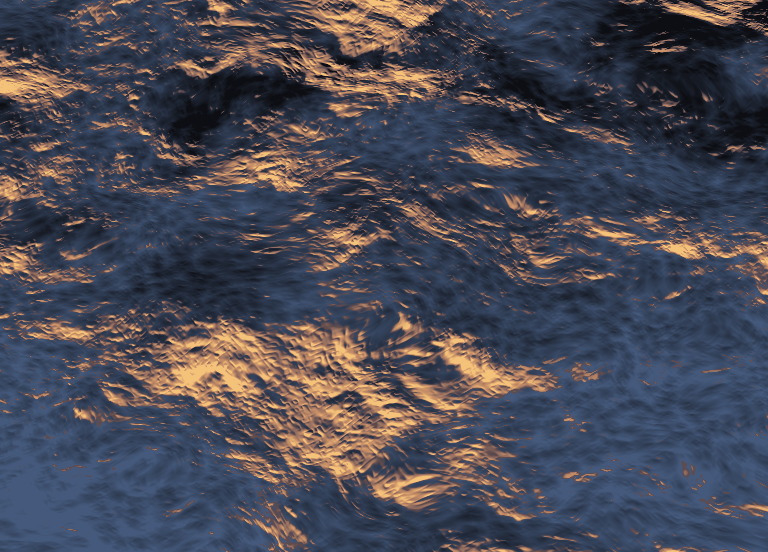
Reproduce this texture procedurally as a WebGL 1 fragment shader.

```glsl
precision highp float;
// Foaming sea seen from above, blue in shade, with crests lit gold by a low sun.
uniform vec2 u_resolution;

#define SWELL_SCALE 3.3      // swells per canvas height
#define FORESHORTEN 1.3      // vertical squeeze of the surface
#define WARP 0.42            // how far currents bend the swells
#define SLOPE_STEP 0.013     // distance used to measure slope
#define SLOPE_GAIN 0.84      // share of slope in the sunlight
#define PATCH_GAIN 0.76      // share of broad sunny patches
#define FROTH_SCALE 9.0      // foam cells per swell
#define FROTH_GAIN 0.45      // contrast of the foam lace
#define SUN_DIR vec2(0.25, 0.97)

const vec3 INK   = vec3(0.050, 0.055, 0.075);
const vec3 FOAM  = vec3(0.240, 0.312, 0.432);
const vec3 DUSK  = vec3(0.370, 0.290, 0.300);
const vec3 ROSE  = vec3(0.590, 0.440, 0.380);
const vec3 AMBER = vec3(0.770, 0.550, 0.400);
const vec3 GOLD  = vec3(0.960, 0.760, 0.480);
const mat2 TURN = mat2(1.76, 0.95, -0.95, 1.76); // rotate and double

float hash(vec2 p) {
  vec3 k = fract(vec3(p.xyx) * 0.1031);
  k += dot(k, k.yzx + 33.33);
  return fract((k.x + k.y) * k.z);
}

float noise(vec2 p) {
  vec2 i = floor(p), f = p - i;
  f = f * f * f * (f * (f * 6.0 - 15.0) + 10.0);
  return mix(mix(hash(i), hash(i + vec2(1.0, 0.0)), f.x),
             mix(hash(i + vec2(0.0, 1.0)), hash(i + 1.0), f.x), f.y);
}

// Layered noise, centred on zero with unit spread
float clouds(vec2 p) {
  float sum = 0.0, amp = 0.5;
  for (int i = 0; i < 5; i++) {
    sum += amp * (noise(p) - 0.5);
    p = TURN * p + 7.3;
    amp *= 0.5;
  }
  return sum / 0.124;
}

// Water height: softened ridges at every scale
float waves(vec2 p) {
  float sum = 0.0, amp = 0.5;
  for (int i = 0; i < 6; i++) {
    float n = 2.0 * noise(p) - 1.0;
    sum += amp * (1.0 - sqrt(n * n + 0.03));
    p = TURN * p + 3.7;
    amp *= 0.5;
  }
  return sum;
}

// Cellular noise: distance to the nearest bubble centre
float froth(vec2 p) {
  vec2 cell = floor(p), f = p - cell;
  float nearest = 2.0;
  for (int y = -1; y <= 1; y++) {
    for (int x = -1; x <= 1; x++) {
      vec2 o = vec2(float(x), float(y));
      vec2 id = cell + o;
      vec2 d = o + vec2(hash(id), hash(id + 19.7)) - f;
      nearest = min(nearest, dot(d, d));
    }
  }
  return sqrt(nearest);
}

void main() {
  vec2 uv = gl_FragCoord.xy / u_resolution;
  float aspect = u_resolution.x / u_resolution.y;

  // Surface coordinates, denser toward the far (upper) edge
  vec2 q = vec2((uv.x - 0.5) * aspect * (0.9 + 0.35 * uv.y),
                uv.y * (FORESHORTEN + 0.4 * uv.y)) * SWELL_SCALE + 40.0;
  vec2 bend = vec2(noise(q * 0.8 + 11.0), noise(q * 0.8 + 27.0)) - 0.5;
  bend += 0.4 * (vec2(noise(q * 2.3 + 5.0), noise(q * 2.3 + 63.0)) - 0.5);
  q += WARP * bend;

  // Relief and slope toward the sun
  float height = waves(q);
  float slope = (height - waves(q + SLOPE_STEP * SUN_DIR)) / SLOPE_STEP / 0.9;
  slope = clamp(slope, -2.5, 2.5);

  // Shaded foam, torn open over dark water toward the far edge
  float lace = froth(q * FROTH_SCALE + 1.5 * height) - 0.43;
  float depth = clouds(q * 0.9 + 71.0);
  float hole = smoothstep(0.3, 1.5, -depth) * smoothstep(0.3, 0.85, uv.y);
  float shade = 0.77 + 0.40 * (0.45 - uv.y) + 0.08 * depth - 0.35 * hole
              + 0.7 * (height - 0.56) + 0.10 * slope + FROTH_GAIN * lace;
  vec3 color = mix(INK, FOAM, clamp(shade, 0.0, 1.15));

  // Sunlight gathers in slanting patches and on slopes that face the sun
  vec2 drift = vec2(q.x * 0.75, q.y * 0.95 + q.x * 0.25);
  float lit = clouds(drift + 13.0);
  lit /= sqrt(1.0 + 0.2 * lit * lit);
  float glare = smoothstep(0.8, 1.0, uv.y) * smoothstep(0.38, 0.0, abs(uv.x - 0.46));
  float sun = SLOPE_GAIN * slope + PATCH_GAIN * lit + 0.2 * (uv.y - 0.5)
            + 0.6 * glare + 0.5 * (height - 0.56);
  color = mix(color, DUSK, smoothstep(0.45, 0.90, sun));
  color = mix(color, ROSE, smoothstep(0.85, 1.25, sun));
  color = mix(color, AMBER, smoothstep(1.20, 1.65, sun));
  color = mix(color, GOLD, smoothstep(1.60, 2.25, sun));

  gl_FragColor = vec4(color, 1.0);
}
```
